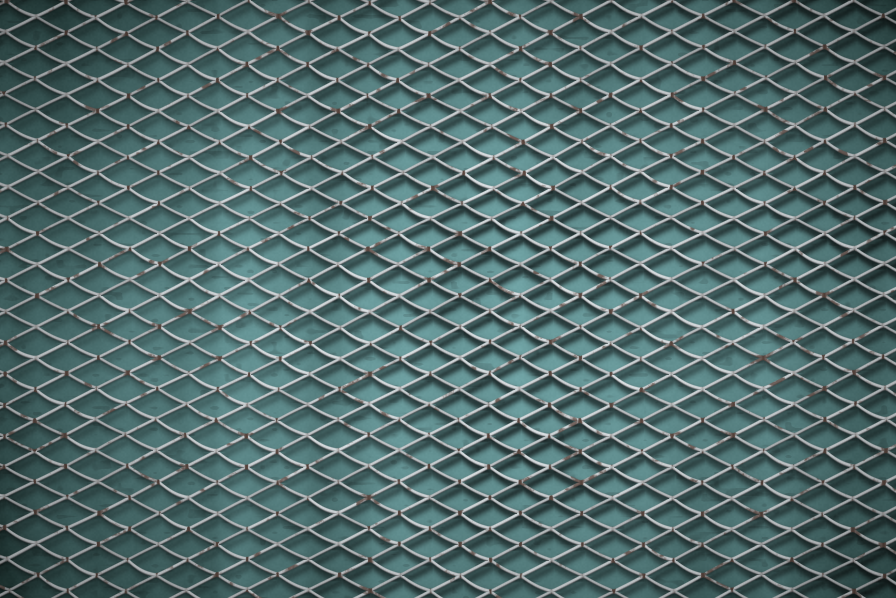
Write a Shadertoy shader that draws this texture.

```glsl
#define REPEATS vec2(14.8, 19.3)
#define NODE_ORIGIN vec2(0.413, 0.531)
#define WIRE_HALF_WIDTH 0.0026
#define SAG 0.055
#define WARP 0.10
#define SHADOW_OFFSET vec2(-0.05, 0.20)
#define SHADOW_STRENGTH 0.50
#define PAINT_DARK vec3(0.17, 0.27, 0.265)
#define PAINT_LIGHT vec3(0.41, 0.60, 0.605)
#define WIRE_LIGHT vec3(0.78, 0.80, 0.81)
#define WIRE_DARK vec3(0.40, 0.40, 0.41)
#define RUST vec3(0.33, 0.25, 0.22)

float hash(vec2 p) {
    vec3 q = fract(vec3(p.xyx) * 0.1031);
    q += dot(q, q.yzx + 33.33);
    return fract((q.x + q.y) * q.z);
}

float noise(vec2 p) {
    vec2 cell = floor(p), f = fract(p);
    f = f * f * (3.0 - 2.0 * f);
    return mix(mix(hash(cell), hash(cell + vec2(1, 0)), f.x),
               mix(hash(cell + vec2(0, 1)), hash(cell + vec2(1, 1)), f.x), f.y);
}

float fbm(vec2 p) {
    float sum = 0.0, weight = 0.5;
    for (int i = 0; i < 4; i++) {
        sum += weight * noise(p);
        p = p * 2.03 + 17.1;
        weight *= 0.5;
    }
    return sum;
}

// Nearest zigzag strand: signed height in x, arm seed in y, nearness to a node in z
vec3 nearestWire(vec2 q) {
    vec3 nearest = vec3(9.0, 0.0, 0.0);
    float row = floor(q.y * 2.0);
    for (float i = -1.0; i <= 1.0; i++) {
        float k = row + i;
        float x = q.x + 0.5 * mod(k, 2.0);
        float phase = fract(x);
        float arm = fract(phase * 2.0);
        float seed = hash(vec2(floor(x * 2.0), k) + 60.0);
        float height = 1.0 - abs(2.0 * phase - 1.0);
        float falling = step(0.5, phase);
        float bend = sin(arm * 3.14159) * (falling * SAG * (0.5 + seed) + (seed - 0.5) * 0.02);
        float d = q.y - 0.5 * k - 0.5 * height + bend;
        if (abs(d) < abs(nearest.x)) {
            nearest = vec3(d, seed, abs(2.0 * arm - 1.0));
        }
    }
    return nearest;
}

// Painted sheet with vertical stains and fine grime
vec3 paintedSheet(vec2 uv, float light) {
    float stain = 0.20 * (noise(vec2(uv.x * 14.0, uv.y * 1.3)) - 0.5);
    stain += 0.14 * (noise(vec2(uv.x * 45.0, uv.y * 2.0)) - 0.5);
    float panel = smoothstep(0.235, 0.25, uv.x) - smoothstep(0.335, 0.35, uv.x)
                + smoothstep(0.36, 0.46, uv.x);
    stain += 0.13 * (panel - 0.6);
    stain += 0.16 * (fbm(uv * vec2(22.0, 16.0)) - 0.47);
    float scuff = smoothstep(0.80, 0.92, noise(uv * vec2(75.0, 110.0)));
    return mix(PAINT_DARK, PAINT_LIGHT, clamp(light + stain, -0.25, 1.15)) * (1.0 - 0.12 * scuff);
}

void mainImage(out vec4 fragColor, in vec2 fragCoord) {
    vec2 uv = fragCoord / iResolution.xy;
    vec2 cellSize = vec2(iResolution.x / iResolution.y, 1.0) / REPEATS;
    float slope = cellSize.y / cellSize.x;
    float toDistance = cellSize.y * inversesqrt(1.0 + slope * slope);
    float aa = 0.75 / iResolution.y;

    // Slightly uneven lattice
    vec2 q = (uv - NODE_ORIGIN) * REPEATS;
    q += WARP * (vec2(noise(uv * 7.0), noise(uv * 7.0 + 31.0)) - 0.5);

    // Corner falloff
    vec2 fromCenter = (uv - vec2(0.52, 0.49)) * vec2(1.0, 0.92);
    float light = 1.08 - 2.0 * dot(fromCenter, fromCenter);
    vec3 color = paintedSheet(uv, light * 1.25 - 0.36);

    // Soft shadow on the sheet, deeper toward the right
    float shadowDistance = nearestWire(q + SHADOW_OFFSET).x / 0.17;
    float shade = exp(-shadowDistance * shadowDistance);
    float depth = mix(0.45, 1.0, smoothstep(0.2, 0.55, uv.x)) * (0.7 + 0.6 * noise(uv * 5.0 + 9.0));
    color *= 1.0 - SHADOW_STRENGTH * shade * depth;

    // Wire: round shading, arm variation and rusty joints
    vec3 wire = nearestWire(q);
    float d = wire.x * toDistance;
    float joint = smoothstep(0.82, 1.0, wire.z);
    float halfWidth = WIRE_HALF_WIDTH * (0.92 + 0.16 * wire.y + 0.25 * joint);
    float roundness = smoothstep(-1.1, 0.1, d / halfWidth);
    vec3 metal = mix(WIRE_DARK, WIRE_LIGHT, roundness) * (0.90 + 0.16 * wire.y);
    float wear = smoothstep(0.57, 0.75, fbm(uv * vec2(70.0, 55.0)) + 0.22 * joint);
    metal = mix(metal, RUST, 0.75 * wear + 0.22 * joint);
    metal *= mix(0.62, 1.03, clamp(light, 0.0, 1.0));

    // Thin dark contact edge under the wire, then the wire itself
    float edge = (d + halfWidth) / (halfWidth * 1.3);
    color *= 1.0 - 0.30 * exp(-edge * edge);
    color = mix(color, metal, 1.0 - smoothstep(-aa, aa, abs(d) - halfWidth));
    color += 0.018 * (noise(uv * vec2(500.0, 340.0)) - 0.5);
    fragColor = vec4(clamp(color, 0.0, 1.0), 1.0);
}
```
